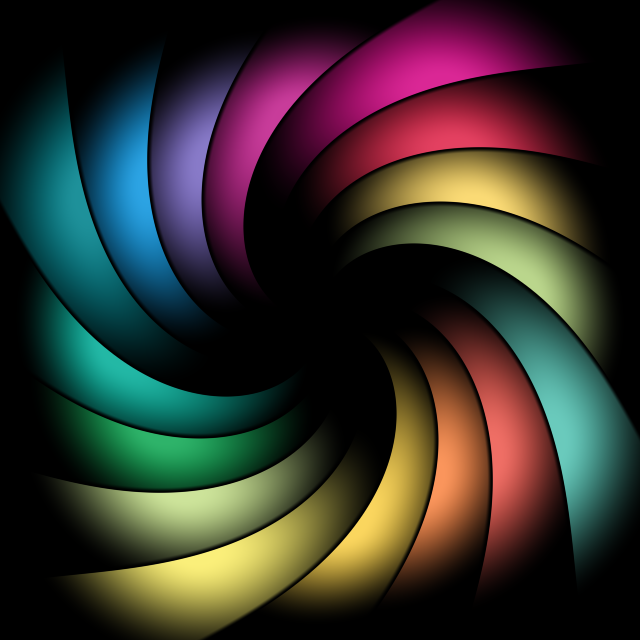
Reproduce this background procedurally as a Shadertoy shader.

```glsl
const float TAU = 6.2831853;
const float PETALS = 16.0;

// Peak colour of each petal, counter-clockwise from the right
const vec3 PETAL_COLORS[16] = vec3[16](
    vec3(0.70, 0.82, 0.50), vec3(0.98, 0.84, 0.40),
    vec3(0.88, 0.17, 0.31), vec3(0.84, 0.06, 0.54),
    vec3(0.76, 0.15, 0.56), vec3(0.48, 0.42, 0.76),
    vec3(0.08, 0.60, 0.88), vec3(0.02, 0.52, 0.56),
    vec3(0.04, 0.69, 0.61), vec3(0.09, 0.67, 0.35),
    vec3(0.78, 0.88, 0.56), vec3(0.98, 0.93, 0.42),
    vec3(0.98, 0.82, 0.30), vec3(0.98, 0.54, 0.29),
    vec3(0.93, 0.37, 0.33), vec3(0.35, 0.77, 0.71));

// Radial glow of the four petal kinds: centre, inner reach, outer reach
const vec4 GLOW_RADIUS = vec4(0.330, 0.310, 0.345, 0.415);
const vec4 INNER_REACH = vec4(0.270, 0.200, 0.210, 0.240);
const vec4 OUTER_REACH = vec4(0.140, 0.155, 0.170, 0.180);

// Angle of the first spiral edge at a given radius
float spiralAngle(float radius) {
    return 1.623 + radius * (3.79 * radius - 5.712);
}

// Converts an angular gap to the distance across a sloping spiral edge
float edgeScale(float radius) {
    float slope = radius * (7.58 * radius - 5.712);
    return radius / sqrt(1.0 + slope * slope);
}

// Light fades along the arm and away from the clockwise edge
float petalGlow(float radius, float across, int kind) {
    float offset = radius - GLOW_RADIUS[kind] - 0.03 * across;
    float reach = offset < 0.0 ? INNER_REACH[kind] : OUTER_REACH[kind];
    float falloff = length(vec2(offset / reach, 0.6 * across));
    return 1.0 - smoothstep(0.08, 1.0, falloff);
}

// Soft highlight on top of the petal colour
vec3 petalColor(vec3 tint, float glow) {
    return tint * glow + 0.10 * pow(glow, 5.0) * (1.0 - tint);
}

// Antialiased cut on one side, narrow shadow on the other
float edgeShade(float across, float scale, float pixel) {
    float lit = smoothstep(0.0, 1.3 * pixel, across * scale);
    float shadow = smoothstep(0.0, 0.008, (1.0 - across) * scale);
    return lit * shadow;
}

void mainImage(out vec4 fragColor, in vec2 fragCoord) {
    float pixel = 1.0 / min(iResolution.x, iResolution.y);
    vec2 p = (fragCoord - 0.5 * iResolution.xy) * pixel;
    float radius = length(p);
    float angle = atan(p.y, p.x + 1e-6);

    // Unwind the spiral into sixteen equal sectors
    float petalAngle = TAU / PETALS;
    float turn = (angle - spiralAngle(radius)) / petalAngle;
    int index = int(mod(floor(turn), PETALS));
    float across = fract(turn);

    // Combine glow, tint and edge shading
    float glow = petalGlow(radius, across, index % 4);
    float shade = edgeShade(across, petalAngle * edgeScale(radius), pixel);
    vec3 color = petalColor(PETAL_COLORS[index], glow) * shade;
    fragColor = vec4(color, 1.0);
}
```
